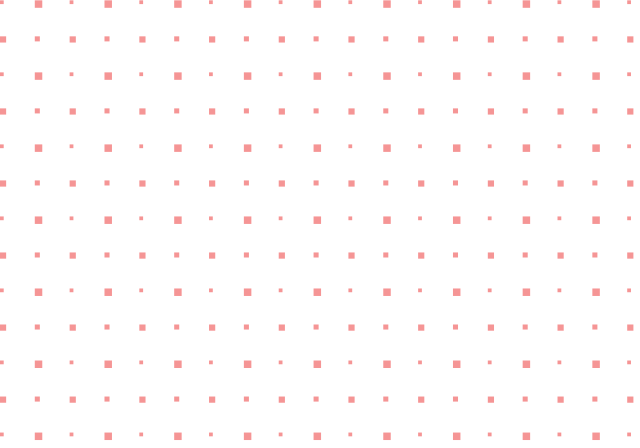
Write a WebGL 2 fragment shader that draws this pattern.

```glsl
#version 300 es
precision highp float;

uniform vec2 u_resolution;
out vec4 fragColor;

// Lengths are fractions of the canvas width
#define PITCH vec2(0.05445, 0.05628)
#define ORIGIN vec2(-0.0001, 0.0005)
#define SIZE_LARGE 0.0117
#define SIZE_MEDIUM 0.0097
#define SIZE_SMALL 0.0079
#define SIZE_TINY 0.0059
#define PAPER vec3(1.0)
#define CORAL vec3(0.962, 0.585, 0.585)

// Side of the square in a lattice cell; sizes alternate in a 2 by 2 block
float squareSize(vec2 cell) {
    vec2 parity = mod(cell, 2.0);
    float evenRow = mix(SIZE_TINY, SIZE_LARGE, parity.x);
    float oddRow = mix(SIZE_MEDIUM, SIZE_SMALL, parity.x);
    return mix(evenRow, oddRow, parity.y);
}

// Share of a pixel covered by a square spanning 0 to size on both axes
float squareCoverage(vec2 p, float size, float pixel) {
    vec2 low = max(p - 0.5 * pixel, vec2(0.0));
    vec2 high = min(p + 0.5 * pixel, vec2(size));
    vec2 overlap = clamp((high - low) / pixel, 0.0, 1.0);
    return overlap.x * overlap.y;
}

void main() {
    float pixel = 1.0 / u_resolution.x;

    // Measure down from the top edge, where the lattice begins
    vec2 fromTop = vec2(gl_FragCoord.x, u_resolution.y - gl_FragCoord.y) * pixel;
    vec2 p = fromTop - ORIGIN;

    // Squares share the top left corner of their cell; the shift keeps edges inside
    vec2 cell = floor(p / PITCH + 0.25);
    vec2 local = p - cell * PITCH;

    float ink = squareCoverage(local, squareSize(cell), pixel);
    fragColor = vec4(mix(PAPER, CORAL, ink), 1.0);
}
```
